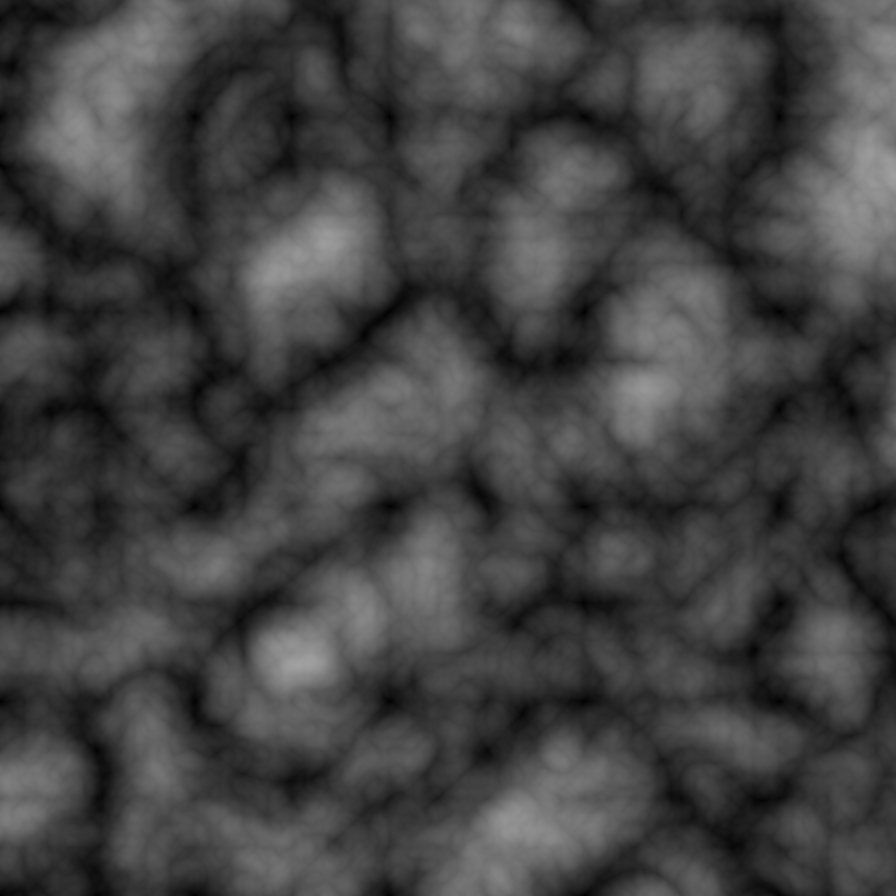
Give the GLSL for this texture, as a Shadertoy shader.

```glsl
// Soft grey turbulence: billowing clouds divided by dark, smoky creases.

#define CELLS 4.6        // coarsest noise cells across the canvas
#define OCTAVES 5        // layers of detail
#define LACUNARITY 2.0   // frequency step between layers
#define DECAY 0.46       // strength step between layers
#define BRIGHTNESS 0.81  // grey per unit of turbulence
#define BLACK_LEVEL 0.006
#define SEED 37u

const float TAU = 6.2831853;

// Integer hash of a lattice point, as a value from 0 to 1.
float hash(ivec2 cell, uint layer) {
    uint h = uint(cell.x) * 1597334677u ^ uint(cell.y) * 3812015801u;
    h ^= (layer + SEED) * 2654435769u;
    h = (h ^ (h >> 16)) * 2146121005u;
    h = (h ^ (h >> 15)) * 2221713035u;
    h ^= h >> 16;
    return float(h >> 8) / 16777216.0;
}

// Height of the random slope at one lattice corner.
float slope(ivec2 cell, ivec2 corner, vec2 local, uint layer) {
    float angle = TAU * hash(cell + corner, layer);
    return dot(vec2(cos(angle), sin(angle)), local - vec2(corner));
}

// Signed gradient noise with a quintic fade.
float gradientNoise(vec2 p, uint layer) {
    ivec2 cell = ivec2(floor(p));
    vec2 f = fract(p);
    vec2 fade = f * f * f * (f * (f * 6.0 - 15.0) + 10.0);
    float bottom = mix(slope(cell, ivec2(0, 0), f, layer),
                       slope(cell, ivec2(1, 0), f, layer), fade.x);
    float top = mix(slope(cell, ivec2(0, 1), f, layer),
                    slope(cell, ivec2(1, 1), f, layer), fade.x);
    return mix(bottom, top, fade.y);
}

// Folded noise layers: each zero crossing leaves a dark crease.
float turbulence(vec2 p) {
    float sum = 0.0;
    float strength = 1.0;
    for (int i = 0; i < OCTAVES; i++) {
        sum += strength * abs(gradientNoise(p, uint(i)));
        p *= LACUNARITY;
        strength *= DECAY;
    }
    return sum;
}

void mainImage(out vec4 fragColor, in vec2 fragCoord) {
    vec2 uv = fragCoord / iResolution.y;
    float grey = BLACK_LEVEL + BRIGHTNESS * turbulence(uv * CELLS);
    fragColor = vec4(vec3(clamp(grey, 0.0, 1.0)), 1.0);
}
```
